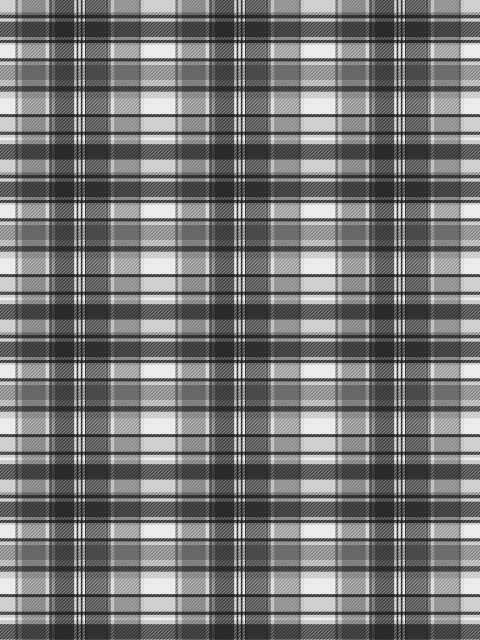
Write a WebGL 1 fragment shader that draws this pattern.

```glsl
precision highp float;

uniform vec2 u_resolution;

const vec2 REPEATS = vec2(3.0, 4.0);   // setts across and down
const float SETT = 192.0;              // threads in one sett
const float TWILL_LINES = 48.0;        // diagonal ribs per sett
const float TWILL_DEPTH = 0.42;        // how far warp and weft take turns
const float BLACK = 0.065;
const float WHITE = 0.92;

// Lays one stripe, in threads, over the tone; wraps at the sett edge.
void stripe(inout float tone, float t, float px, float from, float to, float shade) {
  float offset = mod(t - 0.5 * (from + to) + 0.5 * SETT, SETT) - 0.5 * SETT;
  float edge = abs(offset) - 0.5 * (to - from);
  tone = mix(tone, shade, clamp(0.5 - edge / px, 0.0, 1.0));
}

// Vertical threads, left to right.
float warpTone(float t, float px) {
  float tone = 1.0;
  // Left grey block with its thin borders
  stripe(tone, t, px, 18.5, 21.5, 0.55);
  stripe(tone, t, px, 21.5, 26.0, 0.90);
  stripe(tone, t, px, 26.0, 55.0, 0.65);
  stripe(tone, t, px, 55.0, 59.0, 0.92);
  // Dark pair split by three white lines
  stripe(tone, t, px, 59.0, 63.0, 0.38);
  stripe(tone, t, px, 63.0, 66.0, 0.56);
  stripe(tone, t, px, 66.0, 89.0, 0.35);
  stripe(tone, t, px, 89.0, 104.0, 0.20);
  for (int i = 0; i < 3; i++) {
    float start = 89.0 + 5.0 * float(i);
    stripe(tone, t, px, start, start + 3.0, 1.0);
  }
  stripe(tone, t, px, 104.0, 127.0, 0.43);
  stripe(tone, t, px, 127.0, 130.0, 0.36);
  stripe(tone, t, px, 130.0, 133.0, 0.52);
  // Right grey block
  stripe(tone, t, px, 133.0, 137.0, 0.94);
  stripe(tone, t, px, 137.0, 166.0, 0.70);
  stripe(tone, t, px, 166.0, 169.0, 0.52);
  stripe(tone, t, px, 169.0, 173.0, 0.95);
  return tone;
}

// Horizontal threads, top to bottom.
float weftTone(float t, float px) {
  float tone = 0.87;
  // Dark band between two lines
  stripe(tone, t, px, 15.0, 18.0, 0.62);
  stripe(tone, t, px, 18.0, 22.0, 0.24);
  stripe(tone, t, px, 26.0, 44.5, 0.33);
  stripe(tone, t, px, 44.5, 48.0, 0.78);
  stripe(tone, t, px, 48.0, 51.5, 0.24);
  // White band, then grey band
  stripe(tone, t, px, 54.0, 70.0, 1.0);
  stripe(tone, t, px, 70.0, 73.7, 0.26);
  stripe(tone, t, px, 78.0, 96.0, 0.61);
  stripe(tone, t, px, 96.0, 103.3, 0.79);
  stripe(tone, t, px, 103.3, 110.0, 0.33);
  // White band and fine lines
  stripe(tone, t, px, 118.0, 137.0, 1.0);
  stripe(tone, t, px, 137.0, 140.5, 0.22);
  stripe(tone, t, px, 158.0, 161.8, 0.26);
  stripe(tone, t, px, 165.0, 168.0, 1.0);
  // Broad dark band
  stripe(tone, t, px, 173.0, 191.5, 0.33);
  return tone;
}

void main() {
  vec2 uv = gl_FragCoord.xy / u_resolution;
  vec2 thread = vec2(uv.x, 1.0 - uv.y) * REPEATS * SETT;
  vec2 px = REPEATS * SETT / u_resolution;

  float warp = warpTone(mod(thread.x, SETT), px.x);
  float weft = weftTone(mod(thread.y, SETT), px.y);

  // Diagonal ribs favour warp and weft in turn; fade when too fine to draw
  float pitch = SETT / TWILL_LINES;
  float visible = 1.0 - smoothstep(0.4, 0.8, max(px.x, px.y) / pitch);
  float rib = sin(6.2831853 * mod(thread.x + thread.y, pitch) / pitch);
  float lean = TWILL_DEPTH * visible * rib;

  float cloth = pow(warp, 1.0 + lean) * pow(weft, 1.0 - lean);
  gl_FragColor = vec4(vec3(mix(BLACK, WHITE, cloth)), 1.0);
}
```
